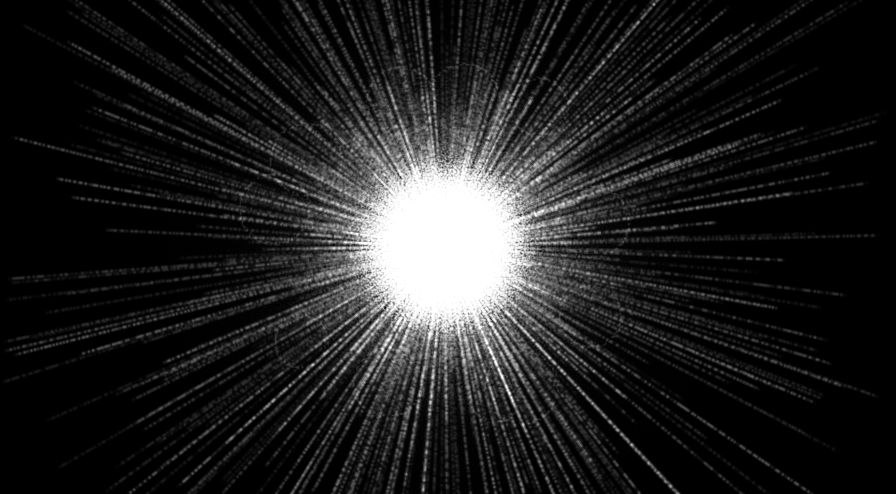
Give the GLSL for this background, as a Shadertoy shader.

```glsl
// A white-hot grainy core bursting into fine dotted rays over black.

#define CENTER vec2(0.496, 0.502)  // fraction of the canvas
#define CORE_INNER 0.085           // lengths are in canvas heights
#define CORE_OUTER 0.235
#define HAZE 0.24
#define GRAIN_SCALE 230.0
#define RAY_WIDTH 0.0014
#define RAY_SOFTNESS 0.005
#define RAY_REACH 0.90
#define HAIR_REACH 0.26
#define RAY_LAYERS 14
#define DOT_SCALE 140.0
#define LOOP_COUNT 11

const float TAU = 6.28319;

float hash(vec2 p) {
    vec3 q = fract(p.xyx * vec3(0.1031, 0.1030, 0.0973));
    q += dot(q, q.yzx + 33.33);
    return fract((q.x + q.y) * q.z);
}

float cornerSlope(vec2 cell, vec2 offset) {
    float angle = TAU * hash(cell);
    return dot(vec2(cos(angle), sin(angle)), offset);
}

float gradientNoise(vec2 p) {
    vec2 cell = floor(p), f = fract(p);
    vec2 blend = f * f * f * (f * (f * 6.0 - 15.0) + 10.0);
    vec2 e = vec2(1.0, 0.0);
    float low = mix(cornerSlope(cell, f), cornerSlope(cell + e, f - e), blend.x);
    float high = mix(cornerSlope(cell + e.yx, f - e.yx),
                     cornerSlope(cell + 1.0, f - 1.0), blend.x);
    return mix(low, high, blend.y);
}

// Thin line with a soft tent profile; its total light stays RAY_WIDTH.
float thinLine(float dist, float pixel) {
    float reach = max(RAY_SOFTNESS, 1.2 * pixel);
    return max(0.0, 1.0 - abs(dist) / reach) * RAY_WIDTH / reach;
}

// One ring of rays: each angular cell holds one ray of random length.
float rayLayer(float radius, float turn, float layer, float pixel) {
    bool isHair = mod(layer, 2.0) > 0.5;
    float count = (isHair ? 105.0 : 88.0) + 3.0 * layer;
    float cell = floor(turn * count);
    vec2 seed = vec2(cell, layer * 19.0 + 5.0);

    float center = mix(0.2, 0.8, hash(seed));
    float dist = (fract(turn * count) - center) * TAU * radius / count;

    // Many short rays, few long ones; sideways rays stop a little sooner.
    float sideways = pow(abs(cos(turn * TAU)), 8.0);
    float reach = (isHair ? HAIR_REACH : RAY_REACH) * (1.0 - 0.2 * sideways);
    float tip = (isHair ? 0.11 : 0.17) + reach * pow(hash(seed + 41.0), 1.6);
    float body = 1.0 - smoothstep(tip - 0.02, tip, radius);

    float row = cell * 7.31 + layer * 3.17;
    float dots = gradientNoise(vec2(radius * DOT_SCALE, row));
    dots = mix(0.2, 0.9, smoothstep(-0.3, 0.3, dots));
    float shade = hash(seed + 83.0);
    float glow = mix(0.35, 1.5, shade * shade) * (isHair ? 0.8 : 1.0);
    return thinLine(dist, pixel) * body * dots * glow;
}

// Faint broken circles scattered around the core.
float faintLoops(vec2 p, float pixel) {
    float sum = 0.0;
    for (int i = 0; i < LOOP_COUNT; i++) {
        float id = float(i);
        float angle = id * TAU / float(LOOP_COUNT) + 0.5 * hash(vec2(id, 3.0));
        float orbit = 0.32 + 0.07 * (hash(vec2(id, 7.0)) - 0.5);
        float size = mix(0.045, 0.075, hash(vec2(id, 11.0)));
        vec2 q = p - orbit * vec2(cos(angle), sin(angle));
        sum += thinLine(length(q) - size, pixel);
    }
    float breaks = smoothstep(-0.2, 0.2, gradientNoise(p * DOT_SCALE));
    return 0.6 * sum * breaks;
}

void mainImage(out vec4 fragColor, in vec2 fragCoord) {
    float pixel = 1.0 / iResolution.y;
    vec2 p = (fragCoord - CENTER * iResolution.xy) * pixel;
    float radius = length(p);
    float turn = atan(p.y, p.x + 1e-6) / TAU + 0.5;

    // Rays and loops
    float rays = faintLoops(p, pixel);
    for (int i = 0; i < RAY_LAYERS; i++) {
        rays += rayLayer(radius, turn, float(i), pixel);
    }

    // Core that breaks into grain at its rim, then thins to a dusty haze
    float density = 1.0 - smoothstep(CORE_INNER, CORE_OUTER, radius);
    float grain = gradientNoise(p * GRAIN_SCALE + 300.0);
    float core = smoothstep(-0.55, 0.55, 0.7 * grain + 1.7 * density - 0.95);
    float haze = HAZE * exp(-max(radius - 0.15, 0.0) / 0.08);
    haze *= clamp(1.0 + 2.0 * grain, 0.0, 2.0);

    // Screen blend keeps the rim grey where rays cross the grain
    float light = 1.0 - (1.0 - core) * (1.0 - haze) * (1.0 - min(rays, 1.0));
    fragColor = vec4(vec3(light), 1.0);
}
```
